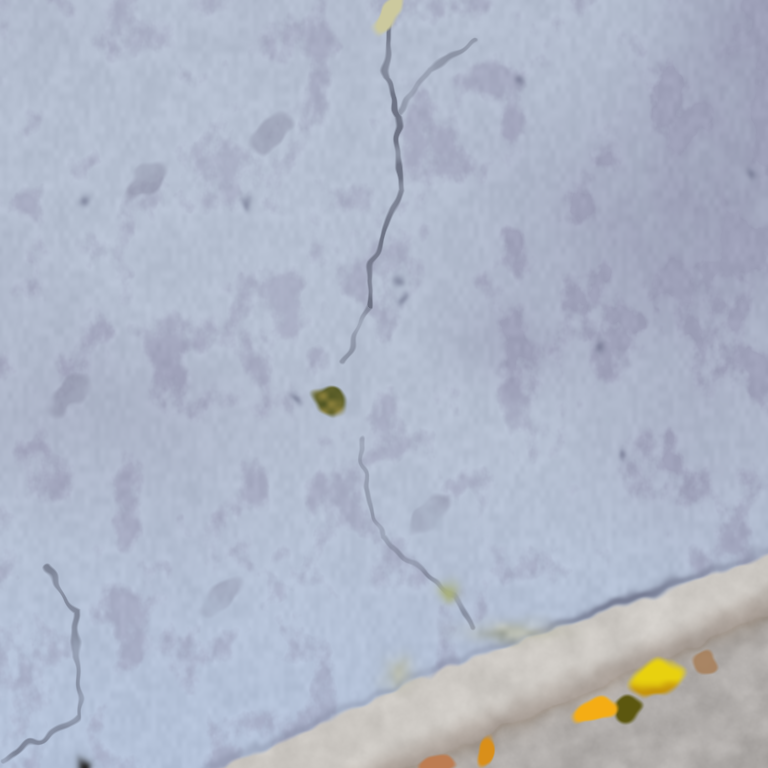
A Shadertoy shader for this texture:

```glsl
// Weathered blue concrete with hairline cracks, a pale curb and fallen leaves.

float hash(vec2 p) {
    p = fract(p * vec2(0.1031, 0.1137));
    p += dot(p, p.yx + 33.33);
    return fract((p.x + p.y) * p.x * 7.31);
}

float noise(vec2 p) {
    vec2 i = floor(p), f = fract(p);
    f = f * f * (3.0 - 2.0 * f);
    return mix(mix(hash(i), hash(i + vec2(1, 0)), f.x),
               mix(hash(i + vec2(0, 1)), hash(i + 1.0), f.x), f.y);
}

float fbm(vec2 p) {
    float sum = 0.0, amp = 0.5;
    for (int i = 0; i < 5; i++) {
        sum += amp * noise(p);
        p = mat2(1.6, 1.2, -1.2, 1.6) * p + 17.3;
        amp *= 0.5;
    }
    return sum;
}

float segment(vec2 p, vec2 a, vec2 b) {
    vec2 d = b - a;
    return length(p - a - d * clamp(dot(p - a, d) / dot(d, d), 0.0, 1.0));
}

// Thin soft line through six points
float crack(vec2 p, vec2 v[6]) {
    float d = 1.0;
    for (int i = 0; i < 5; i++) d = min(d, segment(p, v[i], v[i + 1]));
    return 1.0 - smoothstep(0.0015, 0.005, d);
}

float glow(vec2 p, vec2 c, vec2 r) {
    vec2 q = (p - c) / r;
    return exp(-dot(q, q));
}

// Rotated ellipse with a softened rim
float leaf(vec2 p, vec2 c, vec2 r, float angle) {
    float s = sin(angle), k = cos(angle);
    return 1.0 - smoothstep(0.75, 1.15, length(mat2(k, -s, s, k) * (p - c) / r));
}

vec3 paintedWall(vec2 p, vec2 w) {
    float mottled = fbm(p * vec2(24, 19) + 8.0);
    vec3 col = mix(vec3(0.715, 0.755, 0.825), vec3(0.71, 0.765, 0.855), smoothstep(0.5, 0.0, p.y));

    // Violet weathering, strongest at the upper right
    float stain = 0.85 * glow(p, vec2(0.89, 0.72), vec2(0.2, 0.17))
                + 0.7 * glow(p, vec2(0.97, 0.96), vec2(0.09, 0.16))
                + 0.4 * glow(p, vec2(0.66, 0.55), vec2(0.08, 0.06))
                + 0.35 * glow(p, vec2(0.9, 0.4), vec2(0.14))
                + 0.3 * glow(p, vec2(0.15, 0.48), vec2(0.22, 0.1));
    stain *= 0.35 + 1.3 * mottled;
    stain += 0.7 * smoothstep(0.5, 0.75, mottled) + 0.4 * (fbm(p * 5.0 + 3.0) - 0.5);
    col = mix(col, vec3(0.575, 0.58, 0.68), 0.8 * clamp(stain, 0.0, 1.0));
    col += 0.035 * (noise(p * vec2(150, 95)) - 0.5) + 0.07 * (mottled - 0.48);

    // Pits and smudges
    vec2 pits[9] = vec2[9](vec2(0.11, 0.737), vec2(0.32, 0.735), vec2(0.675, 0.895),
        vec2(0.98, 0.775), vec2(0.518, 0.637), vec2(0.525, 0.61), vec2(0.78, 0.545),
        vec2(0.812, 0.408), vec2(0.385, 0.48));
    for (int i = 0; i < 9; i++)
        col = mix(col, vec3(0.43, 0.45, 0.55), 0.6 * glow(w, pits[i], vec2(0.006, 0.008)));
    vec2 smudges[5] = vec2[5](vec2(0.29, 0.225), vec2(0.56, 0.33), vec2(0.19, 0.765),
        vec2(0.09, 0.485), vec2(0.35, 0.825));
    for (int i = 0; i < 5; i++)
        col = mix(col, vec3(0.54, 0.55, 0.64), 0.9 * mottled * leaf(w, smudges[i], vec2(0.035, 0.017), 0.7));

    // Cracks
    float upper = crack(w, vec2[6](vec2(0.51, 0.98), vec2(0.501, 0.895), vec2(0.517, 0.85),
        vec2(0.52, 0.755), vec2(0.485, 0.66), vec2(0.479, 0.6)));
    float faint = crack(w, vec2[6](vec2(0.469, 0.427), vec2(0.475, 0.375), vec2(0.497, 0.3),
        vec2(0.56, 0.25), vec2(0.592, 0.225), vec2(0.612, 0.186)));
    float left = crack(w, vec2[6](vec2(0.06, 0.26), vec2(0.098, 0.205), vec2(0.1, 0.15),
        vec2(0.104, 0.065), vec2(0.05, 0.035), vec2(0.0, 0.012)));
    float branch = crack(w, vec2[6](vec2(0.45, 0.525), vec2(0.479, 0.6), vec2(0.485, 0.66),
        vec2(0.517, 0.855), vec2(0.56, 0.91), vec2(0.62, 0.945)));
    branch *= 1.0 - step(0.61, p.y) * step(p.y, 0.85);
    float depth = max(max(upper, 0.65 * left), 0.5 * max(faint, branch));
    col = mix(col, vec3(0.38, 0.4, 0.47), min(depth * (0.45 + 0.7 * noise(p * 45.0)), 0.85));

    // Moss and pale growth
    vec3 moss = mix(vec3(0.29, 0.32, 0.13), vec3(0.56, 0.51, 0.24), noise(p * 95.0));
    col = mix(col, moss, leaf(w, vec2(0.429, 0.478), vec2(0.023, 0.019), -0.5));
    col = mix(col, vec3(0.8, 0.79, 0.62), leaf(w, vec2(0.506, 0.982), vec2(0.03, 0.014), 0.9));
    col = mix(col, vec3(0.66, 0.69, 0.5), glow(w, vec2(0.585, 0.23), vec2(0.012)));
    return mix(col, vec3(0.16), glow(w, vec2(0.11, 0.004), vec2(0.01)));
}

void mainImage(out vec4 fragColor, in vec2 fragCoord) {
    vec2 p = fragCoord / iResolution.xy;
    vec2 w = p + 0.01 * (vec2(noise(p * 55.0), noise(p * 55.0 + 40.0)) - 0.5);
    vec3 col = paintedWall(p, w);

    // Curb, its dark seam and its shaded underside
    float top = w.y - 0.392 * (w.x - 0.27) - 0.007 * sin(p.x * 9.0 - 4.0);
    float base = w.y - 0.43 * (w.x - 0.534);
    float seam = glow(vec2(top), vec2(0.006), vec2(0.01));
    col = mix(col, vec3(0.42, 0.44, 0.53), seam * (0.25 + 0.6 * glow(p, vec2(0.82, 0.21), vec2(0.1))));
    float rough = fbm(p * 35.0) - 0.48;
    vec3 curb = mix(vec3(0.66, 0.62, 0.59), vec3(0.8, 0.785, 0.765), smoothstep(0.0, 0.045, base));
    col = mix(col, curb + 0.12 * rough, smoothstep(0.004, -0.004, top));
    vec3 pavement = mix(vec3(0.695, 0.68, 0.67), vec3(0.59, 0.54, 0.49), 0.8 * exp(-abs(base) / 0.012));
    col = mix(col, pavement + 0.16 * rough, smoothstep(0.005, -0.005, base));

    // Lichen along the seam
    float lichen = glow(w, vec2(0.52, 0.122), vec2(0.02)) + glow(w, vec2(0.67, 0.178), vec2(0.055, 0.013));
    col = mix(col, mix(vec3(0.56, 0.57, 0.48), vec3(0.82, 0.82, 0.74), noise(p * 75.0)), 0.75 * lichen);

    // Fallen leaves
    col = mix(col, vec3(0.36, 0.34, 0.06), leaf(w, vec2(0.816, 0.077), vec2(0.02, 0.017), 0.5));
    vec3 gold = mix(vec3(0.91, 0.82, 0.06), vec3(0.77, 0.58, 0.05), smoothstep(0.12, 0.1, w.y));
    col = mix(col, gold, leaf(w, vec2(0.857, 0.117), vec2(0.036, 0.022), 0.3));
    col = mix(col, vec3(0.96, 0.68, 0.08), leaf(w, vec2(0.774, 0.075), vec2(0.031, 0.015), 0.3));
    col = mix(col, vec3(0.85, 0.56, 0.1), leaf(w, vec2(0.631, 0.022), vec2(0.023, 0.012), 1.2));
    col = mix(col, vec3(0.74, 0.49, 0.32), leaf(w, vec2(0.569, 0.007), vec2(0.022, 0.011), 0.2));
    col = mix(col, vec3(0.65, 0.48, 0.32), 0.8 * leaf(w, vec2(0.918, 0.139), vec2(0.015), 0.0));
    fragColor = vec4(clamp(col, 0.0, 1.0), 1.0);
}
```
